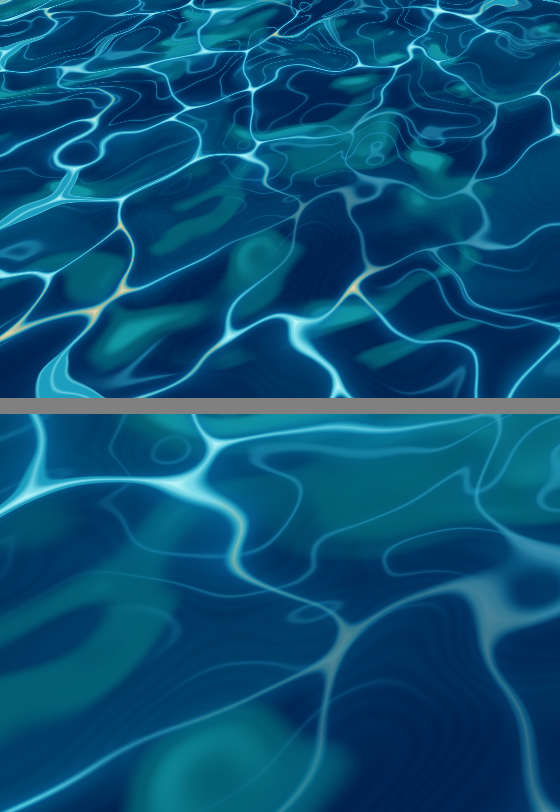
Top: the whole. Bottom: its middle third, enlarged.
Give the GLSL for this texture, as a Shadertoy shader.

```glsl
float hash(vec2 p) {
    return fract(sin(dot(p, vec2(127.1, 311.7))) * 43758.5);
}

vec2 hash2(vec2 p) {
    return vec2(hash(p), hash(p + 57.3));
}

float noise(vec2 p) {
    vec2 cell = floor(p), f = fract(p);
    f = f * f * f * (f * (f * 6.0 - 15.0) + 10.0);
    return mix(mix(hash(cell), hash(cell + vec2(1, 0)), f.x),
               mix(hash(cell + vec2(0, 1)), hash(cell + vec2(1, 1)), f.x), f.y);
}

float swell(vec2 p) {
    return 0.68 * noise(p) + 0.32 * noise(mat2(1.6, 1.2, -1.2, 1.6) * p + 9.0);
}

// Distance to the cell borders, blended so that the junctions swell
float webDistance(vec2 p) {
    vec2 cell = floor(p), f = fract(p);
    vec2 nearCell = vec2(0), nearPoint = vec2(0);
    float best = 9.0;
    for (int j = -1; j <= 1; j++)
    for (int i = -1; i <= 1; i++) {
        vec2 g = vec2(i, j);
        vec2 r = g + 0.1 + 0.8 * hash2(cell + g) - f;
        if (dot(r, r) < best) {
            best = dot(r, r);
            nearCell = g;
            nearPoint = r;
        }
    }
    float sum = 0.0;
    for (int j = -2; j <= 2; j++)
    for (int i = -2; i <= 2; i++) {
        vec2 g = nearCell + vec2(i, j);
        vec2 r = g + 0.1 + 0.8 * hash2(cell + g) - f;
        vec2 across = r - nearPoint;
        if (dot(across, across) > 1e-4)
            sum += exp(-22.0 * dot(0.5 * (nearPoint + r), normalize(across)));
    }
    return -log(max(sum, 1e-6)) / 22.0;
}

void mainImage(out vec4 fragColor, in vec2 fragCoord) {
    vec2 uv = fragCoord / iResolution.y;

    // Water plane receding to the top, sheared so the bands climb to the right
    float depth = 1.0 / (1.9 - uv.y);
    vec2 pool = vec2((uv.x - 0.7) * 4.6 * depth, 10.0 * depth);
    pool.y -= 0.35 * pool.x;
    vec2 warp = vec2(swell(pool * 1.2 + 3.0), swell(pool * 1.2 + 41.0)) - 0.5;
    vec2 bent = pool + 1.1 * warp;

    // Deep water with soft patches and faint ripples
    float relief = swell(pool * vec2(0.8, 1.0) + 1.6 * warp + 13.0);
    float haze = swell(bent * vec2(1.1, 1.5) + 70.0);
    vec3 col = mix(vec3(0.0, 0.135, 0.31), vec3(0.0, 0.27, 0.43), smoothstep(0.3, 0.8, haze));
    col += vec3(0.0, 0.008, 0.01) * sin(relief * 110.0);

    // Teal flakes of light below the surface
    float flake = swell(vec2(pool.x * 1.3, pool.y * 2.4) + 2.5 * warp.yx + 25.0);
    col = mix(col, vec3(0.01, 0.4, 0.47), 0.85 * smoothstep(0.57, 0.72, flake));
    col = mix(col, vec3(0.08, 0.64, 0.68), 0.8 * smoothstep(0.72, 0.84, flake));

    // Thin curls, crowding towards the far left
    float far = smoothstep(0.5, 1.0, uv.y + 0.25 * (0.7 - uv.x));
    float curl = abs(fract(relief * 6.0) - 0.5);
    float curlMask = max(0.85 * far, 0.6 * smoothstep(0.55, 0.8, noise(pool * 0.9 + 31.0)));
    col = mix(col, vec3(0.02, 0.44, 0.65), curlMask * 0.75 * exp(-curl * 9.0));
    col = mix(col, vec3(0.2, 0.66, 0.77), curlMask * 0.7 * smoothstep(0.07, 0.01, curl));

    // Main web: blue halo, cyan sheets and pale cores
    float edge = webDistance(bent);
    float strength = mix(0.3, 1.0, smoothstep(0.25, 0.55, noise(pool * 0.9 + 7.0)));
    float sheet = 0.008 + 0.06 * smoothstep(0.58, 0.85, noise(pool * 1.4 + 20.0));
    col = mix(col, vec3(0.02, 0.44, 0.67), strength * 0.85 * exp(-max(edge, 0.0) * 19.0));
    col = mix(col, vec3(0.11, 0.62, 0.75), strength * smoothstep(sheet + 0.018, sheet, edge));
    float rim = smoothstep(0.012, 0.0, abs(edge - sheet)) * smoothstep(0.02, 0.05, sheet);
    float core = max(smoothstep(0.016, -0.008, edge), 0.5 * rim);
    vec3 pale = mix(vec3(0.48, 0.85, 0.91), vec3(0.66, 0.74, 0.62),
                    smoothstep(0.72, 0.85, noise(pool * 1.7 + 90.0)));
    col = mix(col, pale, strength * core);
    col += vec3(0.22, 0.1, 0.06) * strength * smoothstep(-0.006, -0.03, edge);

    fragColor = vec4(clamp(col, 0.0, 1.0), 1.0);
}
```
